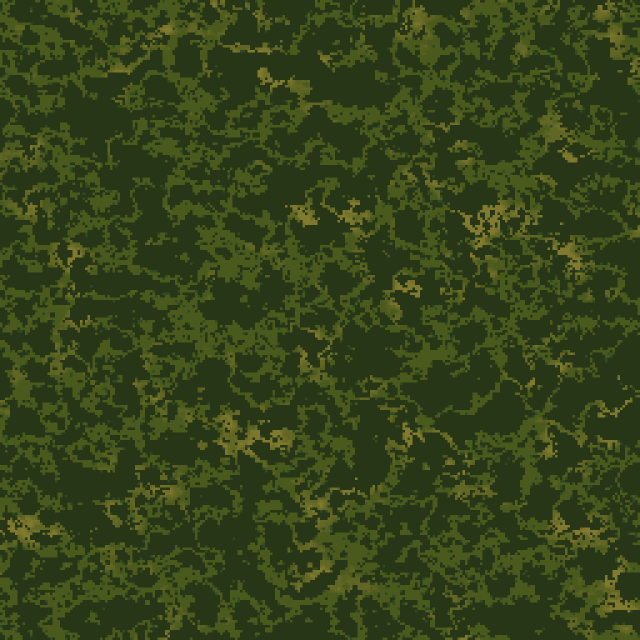
Reproduce this pattern procedurally as a WebGL 1 fragment shader.

```glsl
precision highp float;
// Mossy camouflage on a 256 x 256 grid of flat square cells.
// Ragged olive veins follow the mid contour of fractal noise around dark islands;
// a second noise warms some of the veins into pale yellow-green clusters.

uniform vec2 u_resolution;

float hash(vec2 p) {
  vec3 q = fract(vec3(p.xyx) * 0.1031);
  q += dot(q, q.yzx + 33.33);
  return fract((q.x + q.y) * q.z);
}

float valueNoise(vec2 p) {
  vec2 i = floor(p);
  vec2 f = fract(p);
  f = f * f * (3.0 - 2.0 * f);
  return mix(mix(hash(i), hash(i + vec2(1.0, 0.0)), f.x),
             mix(hash(i + vec2(0.0, 1.0)), hash(i + vec2(1.0, 1.0)), f.x), f.y);
}

// Five turned octaves, normalised to 0..1 around a mean of 0.5
float fractalNoise(vec2 p) {
  float sum = 0.0;
  float total = 0.0;
  float amplitude = 1.0;
  for (int octave = 0; octave < 5; octave++) {
    sum += amplitude * valueNoise(p);
    total += amplitude;
    amplitude *= 0.66;
    p = mat2(1.6, 1.2, -1.2, 1.6) * p + vec2(117.3, 241.7);
  }
  return sum / total;
}

vec3 mossColor(vec2 uv) {
  vec2 p = (floor(uv * 256.0) + 0.5) / 256.0;

  // Distance from the contour, against a slowly varying vein width
  float contour = abs(fractalNoise(p * vec2(20.0, 23.0) + 5.2) - 0.5);
  float width = 0.053 + 0.03 * (valueNoise(p * 8.0 + 71.4) - 0.5);

  // Vein colour, from olive through moss to straw
  float warmth = fractalNoise(p * vec2(13.0, 14.0) + 133.6);
  vec3 vein = mix(vec3(0.29, 0.35, 0.11), vec3(0.38, 0.40, 0.14),
                  smoothstep(0.54, 0.61, warmth));
  vein = mix(vein, vec3(0.51, 0.48, 0.18), smoothstep(0.62, 0.73, warmth));

  // Dark ground with a thin green fringe beside the veins
  vec3 ground = mix(vec3(0.19, 0.29, 0.13), vec3(0.15, 0.21, 0.09),
                    step(width + 0.004, contour));
  return mix(vein, ground, step(width, contour));
}

void main() {
  // Four samples per pixel smooth the cell borders at any canvas size
  vec3 color = vec3(0.0);
  for (int y = 0; y < 2; y++) {
    for (int x = 0; x < 2; x++) {
      vec2 offset = vec2(float(x), float(y)) * 0.5 - 0.25;
      color += mossColor((gl_FragCoord.xy + offset) / u_resolution);
    }
  }
  gl_FragColor = vec4(color * 0.25, 1.0);
}
```
